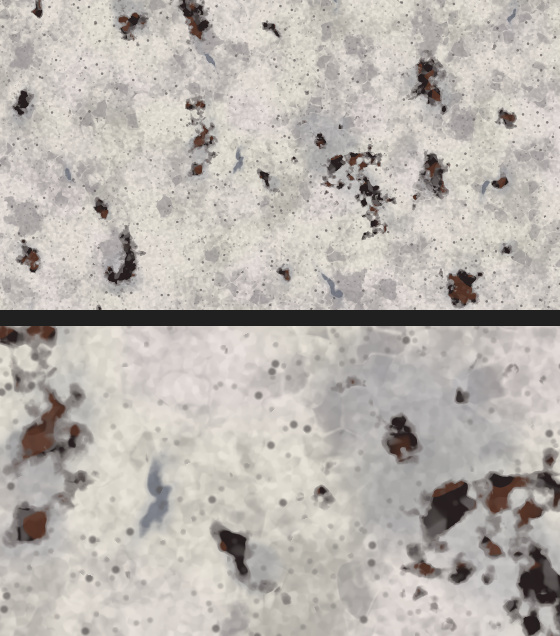
Top: the whole. Bottom: its middle third, enlarged.
Reproduce this texture procedurally as a Shadertoy shader.

```glsl
// Pale polished granite: a cream mosaic of soft grains with grey quartz,
// slate streaks and ragged clusters of black and rust minerals.
// Cellular noise makes the grains; scattered ellipses place the minerals.

#define LIGHT vec3(0.875, 0.850, 0.825)
#define SHADE vec3(0.710, 0.690, 0.675)
#define QUARTZ vec3(0.590, 0.570, 0.575)
#define HAZE vec3(0.610, 0.620, 0.645)
#define SLATE vec3(0.360, 0.380, 0.430)
#define MINERAL vec3(0.460, 0.435, 0.430)
#define BLACK vec3(0.150, 0.120, 0.120)
#define RUST vec3(0.370, 0.220, 0.160)
#define GRAIN_SCALE 27.0
#define CLUSTER_SPACING 0.26
#define CLUSTER_CHANCE 0.62
#define LEAN -0.2

vec2 hash2(vec2 p) {
    vec3 q = fract(p.xyx * vec3(0.1031, 0.1030, 0.0973));
    q += dot(q, q.yzx + 33.33);
    return fract((q.xx + q.yz) * q.zy);
}

// Cellular noise: nearest distance, gap to the second nearest, cell value
vec3 cells(vec2 p) {
    vec2 base = floor(p);
    float first = 8.0, second = 8.0, id = 0.0;
    for (int y = -1; y <= 1; y++)
    for (int x = -1; x <= 1; x++) {
        vec2 cell = base + vec2(x, y);
        float d = length(cell + hash2(cell) - p);
        if (d < first) {
            second = first;
            first = d;
            id = hash2(cell + 71.0).x;
        } else second = min(second, d);
    }
    return vec3(first, second - first, id);
}

// Smooth cellular noise: cell values blended by distance
float cloud(vec2 p) {
    vec2 base = floor(p);
    float sum = 0.0, weight = 0.0;
    for (int y = -1; y <= 1; y++)
    for (int x = -1; x <= 1; x++) {
        vec2 cell = base + vec2(x, y);
        vec2 o = cell + hash2(cell) - p;
        float w = exp(-7.0 * dot(o, o));
        sum += w * hash2(cell + 37.0).y;
        weight += w;
    }
    return sum / weight;
}

float layers(vec2 p) {
    float sum = 0.0, amp = 0.533;
    for (int i = 0; i < 4; i++) {
        sum += amp * cloud(p);
        p = mat2(1.6, 1.2, -1.2, 1.6) * p + 13.7;
        amp *= 0.5;
    }
    return sum;
}

// Random leaning ellipses: 1 at a centre, 0 at a rim, negative outside
float scatter(vec2 p, float spacing, float chance, vec2 small, vec2 large, float seed) {
    vec2 base = floor(p / spacing);
    float field = -1.5;
    for (int y = -1; y <= 1; y++)
    for (int x = -1; x <= 1; x++) {
        vec2 cell = base + vec2(x, y);
        vec2 place = hash2(cell + seed);
        vec2 kind = hash2(cell + seed + 19.0);
        vec2 form = hash2(cell + seed + 43.0);
        vec2 o = p - (cell + 0.2 + 0.6 * place) * spacing;
        float a = LEAN + (form.x - 0.5) * 1.3;
        vec2 axis = vec2(sin(a), cos(a));
        vec2 q = vec2(dot(o, vec2(axis.y, -axis.x)), dot(o, axis));
        float m = 1.0 - length(q / mix(small, large, form.y * form.y));
        if (kind.x < chance) field = max(field, m);
    }
    return field;
}

void mainImage(out vec4 fragColor, in vec2 fragCoord) {
    vec2 p = fragCoord / iResolution.y;
    vec2 warp = vec2(cloud(p * 34.0), cloud(p * 34.0 + 50.0)) - 0.5;
    vec2 w = p + 0.022 * warp;
    float mottle = layers(p * 9.0 + 5.0);
    float rough = layers(p * 24.0 + 90.0);
    float fine = cloud(p * 110.0);

    // Cream ground and its soft grains
    vec3 grain = cells(w * GRAIN_SCALE);
    float value = mix(0.5, grain.z, smoothstep(0.0, 0.25, grain.y));
    float tone = 0.55 * mottle + 0.25 * value + 0.2 * fine;
    vec3 col = mix(LIGHT, SHADE, smoothstep(0.34, 0.76, tone));
    col += vec3(0.0, 0.012, -0.02) * (cloud(p * 7.0 + 31.0) - 0.4);

    // Translucent quartz, as single grains and as larger patches
    float single = smoothstep(0.80, 0.90, grain.z) * smoothstep(0.0, 0.2, grain.y);
    col = mix(col, QUARTZ, 0.5 * single * smoothstep(0.42, 0.62, mottle));
    float patches = scatter(w, 0.24, 0.5, vec2(0.02, 0.025), vec2(0.05, 0.065), 7.0);
    col = mix(col, QUARTZ, 0.65 * smoothstep(-0.1, 0.25, patches + 1.8 * (rough - 0.5)));

    // Mineral clusters, small ones and large broken ones, with a bluish halo
    float clump = 2.2 * (rough - 0.5) + 0.7 * (0.42 - cells(w * 34.0 + 9.0).x);
    float compact = scatter(w, CLUSTER_SPACING, CLUSTER_CHANCE,
                            vec2(0.016, 0.022), vec2(0.045, 0.075), 3.0);
    float broken = scatter(w, 0.9, 0.8, vec2(0.055, 0.13), vec2(0.085, 0.22), 11.0);
    float body = max(compact + clump, 0.7 * broken - 0.38 + 1.5 * clump);
    float halo = max(compact, broken - 0.1) + 1.6 * (mottle - 0.5);
    col = mix(col, HAZE, 0.45 * smoothstep(-0.85, 0.2, halo));

    // Thin slate streaks
    float streak = scatter(w, 0.29, 0.5, vec2(0.007, 0.025), vec2(0.014, 0.075), 23.0);
    col = mix(col, HAZE, 0.4 * smoothstep(-1.2, 0.2, streak));
    col = mix(col, SLATE, 0.7 * smoothstep(0.0, 0.6, streak + 2.0 * (rough - 0.5)));

    // Grey rims, then dark cores with rust
    col = mix(col, MINERAL, 0.75 * smoothstep(-0.25, 0.08, body));
    vec3 core = mix(BLACK, MINERAL * 0.8, smoothstep(0.45, 0.8, cloud(p * 60.0)));
    core = mix(core, RUST, 0.8 * smoothstep(0.55, 0.75, cloud(p * 38.0 + 17.0)));
    col = mix(col, core, smoothstep(0.08, 0.36, body));

    // Scattered specks and fine surface grain
    vec3 speck = cells(p * 40.0 + 3.0);
    float dot1 = smoothstep(0.24, 0.08, speck.x) * step(0.93, speck.z);
    vec3 pin = cells(p * 85.0 + 61.0);
    float dot2 = smoothstep(0.4, 0.1, pin.x) * step(0.88, pin.z);
    col = mix(col, MINERAL * 0.8, max(0.7 * dot1, 0.3 * dot2));
    col *= 1.0 + 0.09 * (cloud(p * 130.0 + 8.0) - 0.5);
    fragColor = vec4(clamp(col, 0.0, 1.0), 1.0);
}
```
